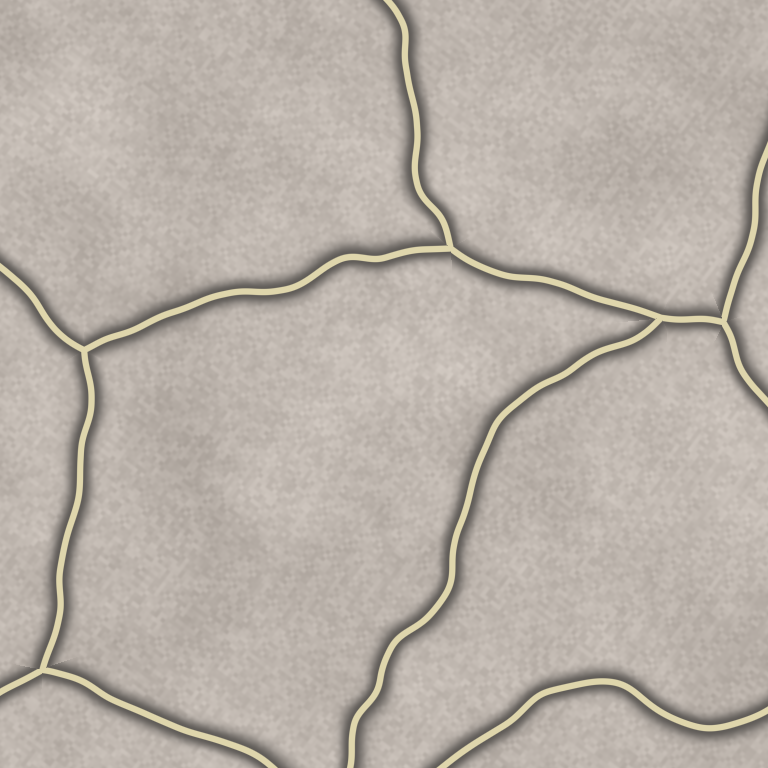
Give the GLSL for this texture, as a WebGL 1 fragment shader.

```glsl
precision highp float;
// Mottled grey stone split by thin, wandering cream veins with dark soft borders.

uniform vec2 u_resolution;

#define CELLS 1.7           // stone plates across the canvas
#define JITTER 0.84         // irregularity of the plates
#define BEND 0.13           // broad wandering of the veins
#define WIGGLE 0.024        // small wandering of the veins
#define VEIN_HALF 0.0041    // half width of a vein
#define SHADE_REACH 0.0118  // falloff of the dark border
#define MOTTLE 0.15         // contrast of the cloudy patches
#define GRAIN 0.075         // contrast of the fine grain
#define GRAIN_SCALE 185.0   // grains across the canvas
#define SEED vec2(3.0, 8.0)

const vec3 STONE = vec3(0.748, 0.715, 0.685);
const vec3 SHADE = vec3(0.375, 0.360, 0.345);
const vec3 VEIN = vec3(0.875, 0.840, 0.675);

float hash(vec2 p) {
  return fract(sin(dot(p, vec2(127.1, 311.7))) * 43758.5453);
}

vec2 hash2(vec2 p) {
  return vec2(hash(p), hash(p + 57.3));
}

float noise(vec2 p) {
  vec2 cell = floor(p);
  vec2 f = fract(p);
  f = f * f * f * (f * (f * 6.0 - 15.0) + 10.0);
  float low = mix(hash(cell), hash(cell + vec2(1.0, 0.0)), f.x);
  float high = mix(hash(cell + vec2(0.0, 1.0)), hash(cell + vec2(1.0, 1.0)), f.x);
  return mix(low, high, f.y);
}

// Layered noise, turned at each octave to hide the grid.
float clouds(vec2 p) {
  float sum = 0.0;
  float total = 0.0;
  float weight = 1.0;
  for (int i = 0; i < 5; i++) {
    sum += weight * noise(p);
    total += weight;
    weight *= 0.68;
    p = mat2(1.6, 1.2, -1.2, 1.6) * p + 11.7;
  }
  return sum / total;
}

vec2 wander(vec2 p) {
  vec2 broad = vec2(noise(p * 4.5 + 5.1), noise(p * 4.5 + 31.7)) - 0.5;
  vec2 small = vec2(noise(p * 14.0 + 17.3), noise(p * 14.0 + 43.9)) - 0.5;
  return p + BEND * broad + WIGGLE * small;
}

vec2 site(vec2 cell) {
  return cell + 0.5 + JITTER * (hash2(cell + SEED) - 0.5);
}

// Nearest plate border: xy = its normal, z = distance to it.
vec3 plateBorder(vec2 p) {
  vec2 home = floor(p);
  vec2 nearest = vec2(0.0);
  float best = 100.0;
  for (int y = -2; y <= 2; y++) {
    for (int x = -2; x <= 2; x++) {
      vec2 toSite = site(home + vec2(float(x), float(y))) - p;
      float d = dot(toSite, toSite);
      if (d < best) {
        best = d;
        nearest = toSite;
      }
    }
  }
  vec3 border = vec3(1.0, 0.0, 100.0);
  for (int y = -3; y <= 3; y++) {
    for (int x = -3; x <= 3; x++) {
      vec2 toSite = site(home + vec2(float(x), float(y))) - p;
      vec2 across = toSite - nearest;
      if (dot(across, across) > 0.0001) {
        vec2 normal = normalize(across);
        float d = dot(0.5 * (toSite + nearest), normal);
        if (d < border.z) border = vec3(normal, d);
      }
    }
  }
  return border;
}

// Distance to the vein, corrected for the local stretch of the wandering.
float veinDistance(vec2 uv) {
  const float STEP = 0.002;
  vec2 p = wander(uv);
  vec2 alongX = (wander(uv + vec2(STEP, 0.0)) - p) / STEP;
  vec2 alongY = (wander(uv + vec2(0.0, STEP)) - p) / STEP;
  vec3 border = plateBorder(p * CELLS);
  vec2 slope = vec2(dot(alongX, border.xy), dot(alongY, border.xy));
  return border.z / (CELLS * max(length(slope), 0.3));
}

void main() {
  float size = min(u_resolution.x, u_resolution.y);
  vec2 uv = gl_FragCoord.xy / size;

  // Stone surface
  float tone = MOTTLE * (clouds(uv * 7.0 + 2.3) - 0.5);
  tone += GRAIN * (noise(mat2(0.8, 0.6, -0.6, 0.8) * uv * GRAIN_SCALE) - 0.5);
  vec3 color = STONE + tone;

  // Dark border, then the vein itself
  float d = veinDistance(uv);
  float outside = max(d - VEIN_HALF, 0.0) / SHADE_REACH;
  color = mix(color, SHADE, exp(-outside * outside));
  float edge = 0.75 / size;
  color = mix(VEIN, color, smoothstep(VEIN_HALF - edge, VEIN_HALF + edge, d));

  gl_FragColor = vec4(color, 1.0);
}
```
